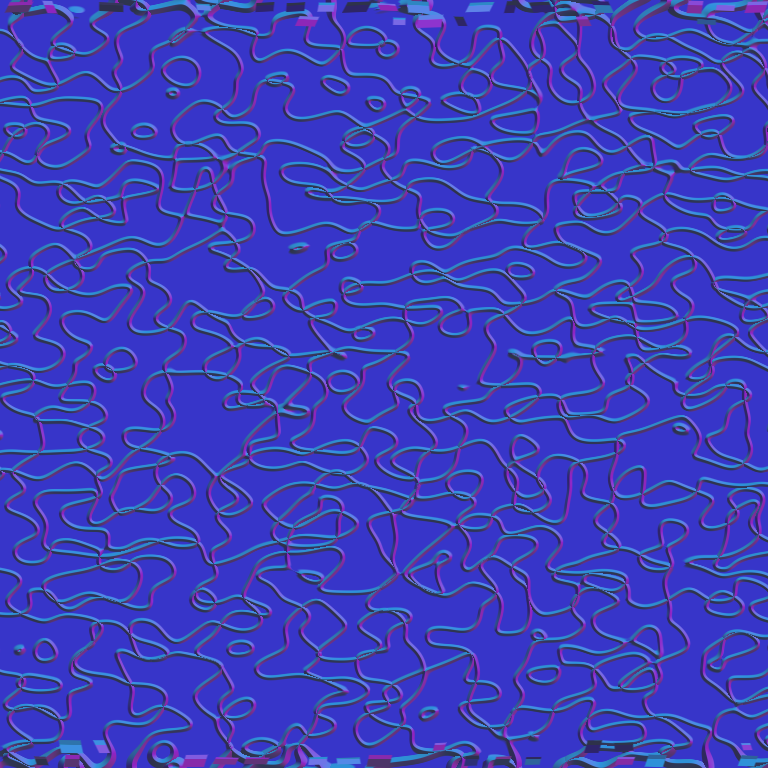
A three.js fragment shader for this texture map:

```glsl
varying vec2 vUv;

float hash(float n) {
  return fract(sin(n * 127.1 + 3.7) * 43758.5);
}

// Colour of a slope that faces the given direction
vec3 slopeColor(vec2 n) {
  return vec3(
    0.18 + 0.38 * max(n.x, 0.0),
    0.14 + 0.43 * max(n.y, 0.0) + 0.07 * max(-n.y, 0.0),
    0.60 + 0.17 * n.x + 0.26 * n.y);
}

// Layered sines: signed distance to the zero contour (x) and its normal (yz)
vec3 contour(vec2 p, float seed) {
  float height = 0.0;
  vec2 gradient = vec2(0.0);
  for (int i = 0; i < 26; i++) {
    float id = float(i) + seed;
    float angle = 6.2832 * hash(id);
    float spread = hash(id + 71.3);
    vec2 wave = vec2(0.92, 1.08) * vec2(cos(angle), sin(angle))
              * mix(25.0, 125.0, spread * spread);
    float phase = dot(wave, p) + 6.2832 * hash(id + 139.7);
    height += sin(phase);
    gradient += wave * cos(phase);
  }
  float steepness = length(gradient);
  return vec3(height / max(steepness, 65.0), gradient / max(steepness, 0.001));
}

void main() {
  vec3 color = vec3(0.215, 0.208, 0.79);
  float border = min(vUv.y, 1.0 - vUv.y);

  // Two overlapping sets of thin ridges, the nearer one wins
  vec3 ridge = contour(vUv, 11.0);
  vec3 other = contour(vUv, 283.0);
  if (abs(other.x) < abs(ridge.x)) ridge = other;

  // Each ridge has two slopes, and swells near the top and bottom borders
  float halfWidth = 0.0034 + 0.004 * (1.0 - smoothstep(0.008, 0.035, border));
  float side = smoothstep(-0.0009, 0.0009, ridge.x);
  vec3 slope = mix(slopeColor(-ridge.yz), slopeColor(ridge.yz), side);
  float cover = 1.0 - smoothstep(halfWidth - 0.001, halfWidth + 0.001, abs(ridge.x));
  color = mix(color, slope, cover);

  // Faceted blocks in two rows along the top and bottom borders
  float row = floor(border * 54.0);
  if (row < 2.0) {
    float rowSeed = row + 5.0 * step(0.5, vUv.y);
    vec2 grid = vec2(vUv.x * 25.0 + 7.0 * hash(rowSeed), vUv.y * 54.0);
    float id = floor(grid.x) + 41.0 * rowSeed;
    vec2 local = fract(grid) - 0.5;
    local.x += 0.5 * local.y * (hash(id + 9.1) - 0.5);
    local.y += 0.25 * local.x * (hash(id + 4.3) - 0.5);
    vec2 size = mix(vec2(0.14, 0.22), vec2(0.42, 0.46), vec2(hash(id + 2.2), hash(id + 6.4)));
    vec2 edge = abs(local) - size;
    float block = 1.0 - smoothstep(-0.04, 0.04, max(edge.x, edge.y));
    block *= step(0.38 + 0.32 * row, hash(id + 8.8));
    float angle = 6.2832 * hash(id + 5.5) + 0.9 * smoothstep(0.1, 0.16, local.y);
    color = mix(color, slopeColor(vec2(cos(angle), sin(angle))), block);
  }

  gl_FragColor = vec4(color, 1.0);
}
```
